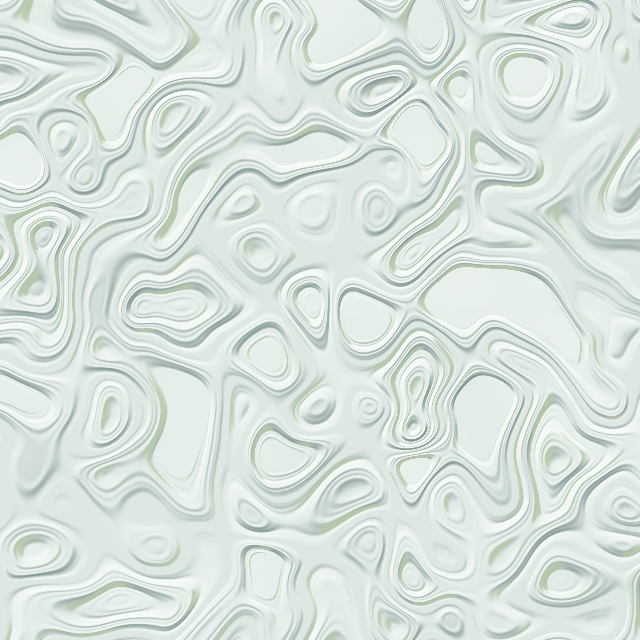
A WebGL 1 fragment shader for this texture:

```glsl
precision highp float;
// Pale mint embossed relief: rippled contour rings and folds around smooth flats.

uniform vec2 u_resolution;

#define CELLS 8.6        // blobs across the canvas
#define WARP 0.05        // bending of the folds
#define RING_FREQ 44.0   // rings per unit of field
#define FLAT_HALF 0.035  // half width of the flat band
#define FLOOR_LEVEL -0.36 // hollows are cut off here
#define RELIEF 0.125     // shading strength
#define VEIL 0.34        // broad whitening of the folds
#define GREEN_TINT 0.85  // strength of the green edges
#define LIGHT_DIR vec2(-0.34, 0.94)

const vec3 BASE = vec3(0.868, 0.908, 0.890);
const vec3 HIGHLIGHT = vec3(0.985, 0.998, 0.980);
const vec3 SHADOW = vec3(0.500, 0.580, 0.575);
const vec3 GREEN = vec3(0.725, 0.795, 0.670);

float hash(vec2 p) {
  return fract(sin(dot(p, vec2(127.1, 311.7))) * 43758.5453);
}

// Dot product of a random unit gradient with the offset from its corner.
float corner(vec2 cell, vec2 offset) {
  float angle = 6.2831853 * hash(cell);
  return dot(vec2(cos(angle), sin(angle)), offset);
}

float gradientNoise(vec2 p) {
  vec2 i = floor(p);
  vec2 f = p - i;
  vec2 u = f * f * f * (f * (f * 6.0 - 15.0) + 10.0);
  vec2 e = vec2(1.0, 0.0);
  float low = mix(corner(i, f), corner(i + e, f - e), u.x);
  float high = mix(corner(i + e.yx, f - e.yx), corner(i + 1.0, f - 1.0), u.x);
  return mix(low, high, u.y);
}

// Smooth field whose level lines carry the ripples.
float field(vec2 p) {
  vec2 bend = vec2(gradientNoise(p * 6.0 + 31.0), gradientNoise(p * 6.0 + 57.0));
  vec2 q = p + WARP * bend;
  float swell = gradientNoise(q * 2.7 + 13.0);
  float strength = 1.15 + 1.1 * gradientNoise(q * 2.2 + 71.0);
  float v = strength * gradientNoise(q * CELLS + 5.0) + 0.3 * swell;
  return max(v, FLOOR_LEVEL);
}

// Zero on the flats, one on the folds.
float foldMask(float v) {
  return smoothstep(0.0, 0.11, abs(v - 0.02) - FLAT_HALF);
}

// Uneven terraces: broad, medium and fine ripples over the field value.
float ripple(float v) {
  float f = RING_FREQ;
  float broad = 0.85 * sin(v * f * 0.34 + 0.6) / (f * 0.34);
  float medium = 0.70 * sin(v * f + 1.9) / f;
  float fine = 0.60 * sin(v * f * 2.4 + 0.4) / (f * 2.4);
  return broad + medium + fine;
}

float height(vec2 p) {
  float v = field(p);
  float phase = 0.16 * gradientNoise(p * 3.6 + 91.0);
  return foldMask(v) * ripple(v + phase);
}

void main() {
  vec2 p = gl_FragCoord.xy / min(u_resolution.x, u_resolution.y);

  // Slope of the relief
  vec2 e = vec2(0.0011, 0.0);
  vec2 slope = vec2(height(p + e) - height(p - e),
                    height(p + e.yx) - height(p - e.yx)) / (2.0 * e.x);

  // Soft light and shade, with a broad veil that varies over the folds
  float v = field(p);
  float drift = gradientNoise(p * 5.0 + 23.0);
  float veil = VEIL * foldMask(v) * (0.55 + 0.6 * sin(v * 13.0 + 0.5) + 1.3 * drift);
  float shade = RELIEF * dot(slope, LIGHT_DIR) + veil;
  float amount = 1.0 - exp(-abs(shade));
  vec3 color = mix(BASE, shade > 0.0 ? HIGHLIGHT : SHADOW, amount);

  // Green glow on some left-facing and lower edges
  float side = RELIEF * dot(slope, vec2(0.85, -0.45));
  float band = smoothstep(-0.2, 0.7, sin(v * 19.0 + 0.5 + 5.0 * drift));
  color = mix(color, GREEN, GREEN_TINT * band * smoothstep(0.12, 0.65, side));

  gl_FragColor = vec4(color, 1.0);
}
```
